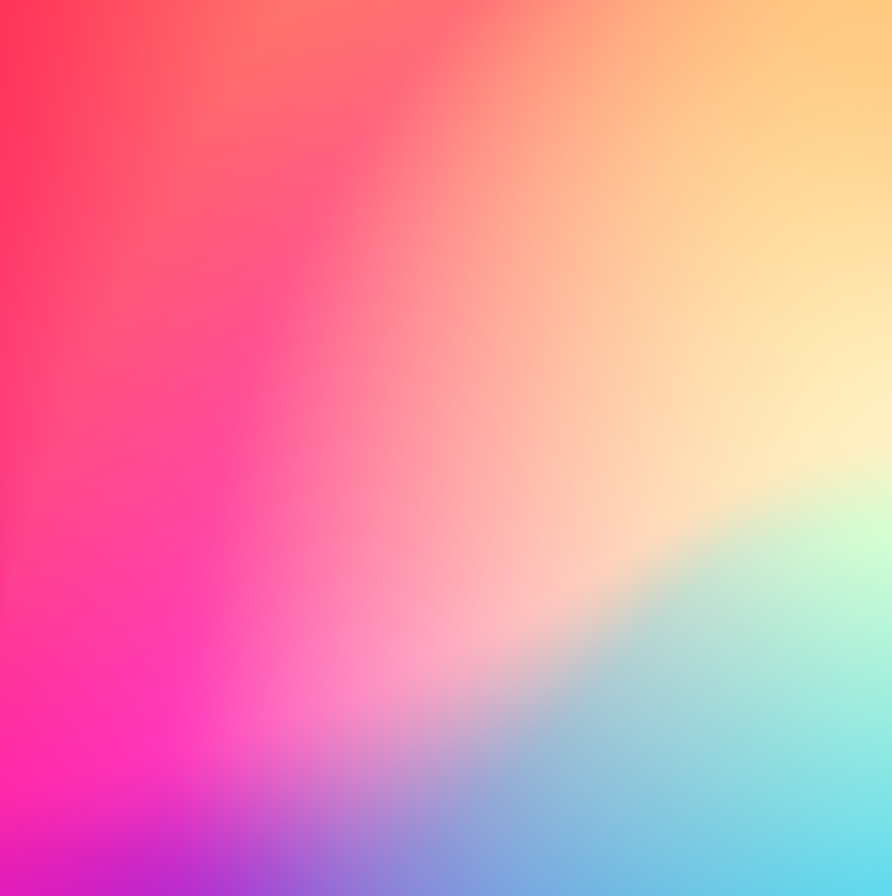
This background is drawn by a WebGL 2 fragment shader. Its source:

```glsl
#version 300 es
precision highp float;
// Soft mesh gradient: a pink-to-cream field with a ridge and a curved crease,
// fading across a rising diagonal band into aqua and violet.
// Splines give the colours down each guide line; rows and columns blend them.

uniform vec2 u_resolution;
out vec4 fragColor;

const float CREASE_SOFTNESS = 0.015;
const float BAND_SMOOTHING = 0.5;
const float DITHER = 1.0 / 255.0;

// Warm field: red is always full, so pairs hold green and blue (0 to 255),
// at six even heights from the bottom up.
const vec4 LEFT_AND_RIDGE[6] = vec4[6](
  vec4(35, 175, 32, 182), vec4(45, 160, 47, 160), vec4(58, 136, 67, 141),
  vec4(60, 116, 82, 127), vec4(54, 100, 95, 115), vec4(50, 88, 115, 108));
const vec4 CREASE_AND_MIDDLE[6] = vec4[6](
  vec4(45, 200, 165, 220), vec4(56, 184, 195, 208), vec4(68, 164, 195, 180),
  vec4(79, 146, 193, 163), vec4(93, 129, 190, 146), vec4(110, 118, 180, 128));
const vec4 RIGHT_SIDE[6] = vec4[6](
  vec4(240, 225, 0, 0), vec4(242, 218, 0, 0), vec4(242, 207, 0, 0),
  vec4(236, 185, 0, 0), vec4(216, 152, 0, 0), vec4(200, 128, 0, 0));

// Cool field at six even positions from left to right: rgb (0 to 255),
// with the height of the band's lower or upper edge (per mille) in w.
const vec4 BAND_FOOT[6] = vec4[6](
  vec4(225, 28, 185, 0), vec4(185, 45, 205, 0), vec4(145, 118, 215, 0),
  vec4(150, 182, 214, 140), vec4(197, 228, 210, 345), vec4(212, 255, 210, 400));
const vec4 FLOOR_AND_BAND_TOP[6] = vec4[6](
  vec4(225, 28, 185, 130), vec4(185, 45, 205, 167), vec4(145, 118, 215, 235),
  vec4(118, 170, 225, 325), vec4(107, 200, 230, 445), vec4(95, 218, 238, 518));

float hash(vec2 p) {
  return fract(sin(dot(p, vec2(127.1, 311.7))) * 43758.5453);
}

// Catmull-Rom curve through six evenly spaced knots
vec4 spline(vec4 knots[6], float x) {
  float position = clamp(x, 0.0, 1.0) * 5.0;
  int i = min(int(position), 4);
  float t = position - float(i);
  vec4 a = knots[max(i - 1, 0)];
  vec4 b = knots[i];
  vec4 c = knots[i + 1];
  vec4 d = knots[min(i + 2, 5)];
  return b + 0.5 * t * (c - a + t * (2.0 * a - 5.0 * b + 4.0 * c - d
       + t * (3.0 * (b - c) + d - a)));
}

float ridgeX(float y) {
  float rise = max(y - 0.3, 0.0);
  return rise * (0.25 + 0.3 * rise);
}

float creaseX(float y) {
  return 0.17 + 0.13 * y + 0.23 * pow(max(y, 0.0), 3.6);
}

vec3 warmField(vec2 p) {
  vec4 outer = spline(LEFT_AND_RIDGE, p.y);
  vec4 inner = spline(CREASE_AND_MIDDLE, p.y);
  vec2 right = spline(RIGHT_SIDE, p.y).xy;
  float ridge = ridgeX(p.y);
  float crease = creaseX(p.y);

  // Left edge to ridge to crease
  vec2 pink = mix(outer.xy, outer.zw, clamp(p.x / max(ridge, 0.001), 0.0, 1.0));
  pink = mix(pink, inner.xy, clamp((p.x - ridge) / (crease - ridge), 0.0, 1.0));

  // Crease to right edge: a parabola through three colours
  float d = p.x - crease;
  float s = 0.5 * (d + sqrt(d * d + CREASE_SOFTNESS * CREASE_SOFTNESS));
  s = min(s / (1.0 - crease), 1.0);
  vec2 glow = inner.xy * s * (2.0 * s - 3.0)
            + inner.zw * 4.0 * s * (1.0 - s)
            + right * s * (2.0 * s - 1.0);
  return vec3(1.0, (pink + glow) / 255.0);
}

void main() {
  vec2 uv = gl_FragCoord.xy / u_resolution;
  vec4 foot = spline(BAND_FOOT, uv.x);
  vec4 ground = spline(FLOOR_AND_BAND_TOP, uv.x);
  float bandFoot = max(foot.w / 1000.0, 0.0);
  float bandTop = ground.w / 1000.0;

  // Cool colours below the band
  float depth = clamp((bandFoot - uv.y) / max(bandFoot, 0.001), 0.0, 1.0);
  vec3 cool = mix(foot.rgb, ground.rgb, depth) / 255.0;

  // Warm colours above, blended through the band
  vec3 warm = warmField(vec2(uv.x, max(uv.y, bandTop)));
  float fade = clamp((bandTop - uv.y) / (bandTop - bandFoot), 0.0, 1.0);
  fade = mix(fade, smoothstep(0.0, 1.0, fade), BAND_SMOOTHING);
  vec3 color = mix(warm, cool, fade);

  // Fine grain against banding
  color += (hash(gl_FragCoord.xy) - 0.5) * DITHER;
  fragColor = vec4(clamp(color, 0.0, 1.0), 1.0);
}
```
